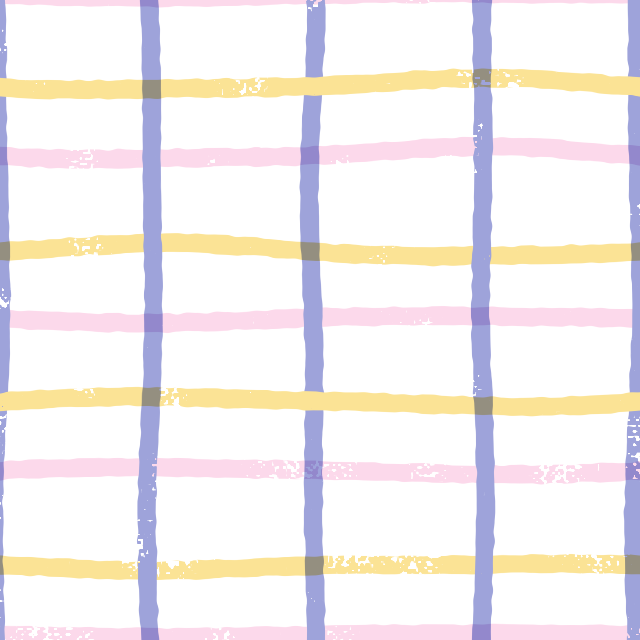
Reproduce this pattern procedurally as a three.js fragment shader.

```glsl
// Hand-painted plaid: four blue columns woven with four yellow and four pink rows, lightly worn.

varying vec2 vUv;

const vec3 PAPER  = vec3(1.0);
const vec3 BLUE   = vec3(0.62, 0.64, 0.855);
const vec3 YELLOW = vec3(0.985, 0.89, 0.585);
const vec3 PINK   = vec3(0.99, 0.85, 0.92);
const vec3 OLIVE  = vec3(0.58, 0.56, 0.50);   // yellow and blue mixed
const vec3 VIOLET = vec3(0.575, 0.535, 0.80); // pink and blue mixed

const float HALF_WIDTH = 0.0143;
const float SOFTNESS   = 0.001;
const float ROUGHNESS  = 0.0032;  // raggedness of the painted edges
const float ROUGH_FREQ = 65.0;
const float PATCH_FREQ = 15.0;    // size of the worn patches
const float SPECK_FREQ = 230.0;   // size of the chips inside them
const float SWAY       = 0.001;   // scale of the sway matrices

// Line centres, from left to right or from bottom to top.
const vec4 BLUE_CENTRES   = vec4(-0.004, 0.2354, 0.489, 0.7546);
const vec4 YELLOW_CENTRES = vec4(0.115, 0.3727, 0.6084, 0.8674);
const vec4 PINK_CENTRES   = vec4(0.0075, 0.2645, 0.5016, 0.7594);

// Sway of each line: cosine and sine of one wave, then of two waves.
const mat4 BLUE_SWAY = mat4(
  -3.7, -2.8, 2.2, 0.9,
  -3.0, -3.1, 2.6, 1.9,
   2.0, 1.6, 2.3, -2.3,
  -0.5, -1.0, -1.3, 0.3);
const mat4 YELLOW_SWAY = mat4(
   0.3, -0.7, 0.4, -0.7,
  -4.6, 7.1, 10.0, -8.6,
   2.0, 0.0, -1.8, -2.5,
  -0.8, 1.6, -0.8, -1.0);
const mat4 PINK_SWAY = mat4(
   0.0, -0.2, -1.0, -0.3,
  -3.0, 5.5, -5.3, -9.1,
   0.5, 0.3, 1.0, -2.5,
   0.0, 1.1, -0.2, -1.0);

float hash(vec2 p) {
  return fract(sin(dot(p, vec2(127.1, 311.7))) * 43758.5453);
}

float noise(vec2 p) {
  vec2 cell = floor(p);
  vec2 f = fract(p);
  f = f * f * (3.0 - 2.0 * f);
  return mix(
    mix(hash(cell), hash(cell + vec2(1.0, 0.0)), f.x),
    mix(hash(cell + vec2(0.0, 1.0)), hash(cell + vec2(1.0)), f.x), f.y);
}

// Share of paint left after chipping, which gathers in patches.
float paintLeft(vec2 p, float seed) {
  float worn = smoothstep(0.62, 0.98, noise(p * PATCH_FREQ + seed));
  float speck = noise(p * SPECK_FREQ + seed);
  return 1.0 - smoothstep(0.0, 0.12, speck - mix(0.96, 0.5, worn));
}

// Four swaying lines: x is the coverage, y is 1 on odd-numbered lines.
vec2 stripes(vec2 p, float along, float across, vec4 centres, mat4 sway, float seed) {
  float angle = 6.28318 * along;
  vec4 waves = vec4(cos(angle), sin(angle), cos(2.0 * angle), sin(2.0 * angle));
  vec4 middle = centres + SWAY * (sway * waves);
  vec4 gap = abs(fract(across - middle + 0.5) - 0.5);
  float evenGap = min(gap.x, gap.z);
  float oddGap = min(gap.y, gap.w);
  float edge = min(evenGap, oddGap) - HALF_WIDTH
    + ROUGHNESS * (noise(p * ROUGH_FREQ + seed) - 0.5);
  float cover = 1.0 - smoothstep(-SOFTNESS, SOFTNESS, edge);
  return vec2(cover * paintLeft(p, seed), step(oddGap, evenGap));
}

void main() {
  vec2 p = vUv;
  vec2 blue = stripes(p, p.y, p.x, BLUE_CENTRES, BLUE_SWAY, 17.0);
  vec2 yellow = stripes(p, p.x, p.y, YELLOW_CENTRES, YELLOW_SWAY, 43.0);
  vec2 pink = stripes(p, p.x, p.y, PINK_CENTRES, PINK_SWAY, 71.0);

  // Weave: yellow mixes with, passes over or goes under blue; pink mixes or goes under.
  float yellowOdd = abs(yellow.y - blue.y);
  float pinkOdd = abs(pink.y - blue.y);
  vec3 yellowCrossing = mix(OLIVE, mix(BLUE, YELLOW, yellow.y), yellowOdd);
  vec3 pinkCrossing = mix(BLUE, VIOLET, pinkOdd);

  // Rows on bare paper and rows where they meet a column.
  vec3 ground = mix(mix(PAPER, PINK, pink.x), YELLOW, yellow.x);
  vec3 column = mix(mix(BLUE, pinkCrossing, pink.x), yellowCrossing, yellow.x);

  gl_FragColor = vec4(mix(ground, column, blue.x), 1.0);
}
```
